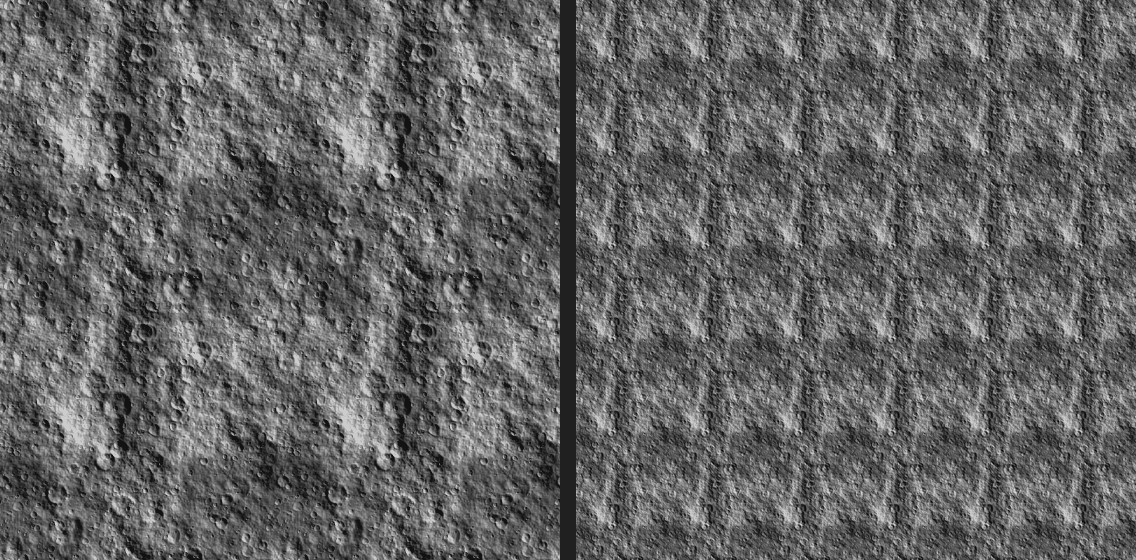
Left, the tile; right, the same tile 3 across and 3 down.
Write a Shadertoy shader that draws this texture.

```glsl
// Cratered grey moon ground, lit low from the upper right, in 2 x 2 equal tiles.
// A wrapping height field (layered noise plus cellular craters of four sizes)
// is shaded by its slope toward the light, over patchy light and dark soil.

const float REPEATS = 2.0;              // tiles across and down
const vec2  LIGHT_DIR = vec2(0.86, 0.51);
const float SLOPE_STEP = 0.004;         // sampling step, in tile widths
const float SLOPE_GAIN = 0.30;          // contrast of the relief
const float ROUGHNESS = 0.42;           // slope of each noise octave
const int   OCTAVES = 6;
const int   CRATER_LAYERS = 4;
const float CRATER_GRID = 6.0;          // cells across for the largest craters
const float CRATER_DENSITY = 0.62;
const float BOWL_DEPTH = 0.52;          // relative to the radius
const float RIM_HEIGHT = 0.13;
const float PEAK_HEIGHT = 0.24;
const float DARK_SOIL = 0.31;
const float LIGHT_SOIL = 0.46;
const float SHADOW_FLOOR = 0.07;
const float HIGHLIGHT_CEILING = 0.80;

vec3 hash3(vec3 p) {
    p = fract(p * vec3(0.1031, 0.1030, 0.0973));
    p += dot(p, p.yxz + 33.33);
    return fract((p.xxy + p.yxx) * p.zyx);
}

// Value noise that wraps after `period` cells.
float noise(vec2 p, float period, float seed) {
    p *= period;
    vec2 cell = floor(p), f = p - cell;
    f = f * f * f * (f * (f * 6.0 - 15.0) + 10.0);
    vec2 a = mod(cell, period), b = mod(cell + 1.0, period);
    return mix(mix(hash3(vec3(a, seed)).x, hash3(vec3(b.x, a.y, seed)).x, f.x),
               mix(hash3(vec3(a.x, b.y, seed)).x, hash3(vec3(b, seed)).x, f.x), f.y);
}

// Height of one crater at d radii from its centre.
float craterProfile(float d, float peak) {
    float rim = (d - 1.0) / 0.18;
    return -BOWL_DEPTH * (1.0 - smoothstep(0.3, 1.02, d))
         + RIM_HEIGHT * exp(-rim * rim)
         + peak * exp(-d * d * 30.0);
}

// One layer of craters, at most one in each jittered cell.
float craters(vec2 p, float grid, float seed) {
    vec2 q = p * grid, cell = floor(q);
    float height = 0.0;
    for (int y = -1; y <= 1; y++)
    for (int x = -1; x <= 1; x++) {
        vec2 neighbour = cell + vec2(x, y);
        vec2 id = mod(neighbour, grid);
        vec3 place = hash3(vec3(id, seed));
        vec3 kind = hash3(vec3(id, seed + 17.0));
        if (place.z > CRATER_DENSITY) continue;
        float radius = mix(0.19, 0.40, kind.x * kind.x);
        float freshness = mix(0.25, 1.0, kind.y * kind.y);
        float peak = PEAK_HEIGHT * step(0.055, radius / grid);
        float d = length(q - neighbour - place.xy) / radius;
        height += craterProfile(d, peak) * radius * freshness;
    }
    return height / grid;
}

float terrain(vec2 p, float roughness) {
    // Rolling to gritty ground
    float height = 0.0, frequency = 5.0;
    for (int i = 0; i < OCTAVES; i++) {
        height += noise(p, frequency, float(i) + 3.0) * roughness / frequency;
        frequency *= 2.0;
    }
    // Ragged crater outlines
    vec2 warp = vec2(noise(p, 32.0, 51.0), noise(p, 32.0, 52.0)) - 0.5;
    p += 0.009 * warp;
    float grid = CRATER_GRID;
    for (int i = 0; i < CRATER_LAYERS; i++) {
        height += craters(p, grid, float(i) * 7.0 + 61.0);
        grid = floor(grid * 1.85);
    }
    return height;
}

void mainImage(out vec4 fragColor, in vec2 fragCoord) {
    vec2 p = fract(fragCoord / iResolution.xy * REPEATS);

    // Smooth dark plains against rough pale highlands
    float patches = 0.6 * noise(p, 4.0, 31.0) + 0.25 * noise(p, 9.0, 32.0)
                  + 0.15 * noise(p, 24.0, 33.0);
    float highland = smoothstep(0.32, 0.66, patches);
    float soil = mix(DARK_SOIL, LIGHT_SOIL, highland);
    soil += 0.07 * (noise(p, 128.0, 34.0) - 0.5);
    float roughness = ROUGHNESS * mix(0.75, 1.15, highland);

    // Relief shading from the slope toward the light
    float drop = terrain(p, roughness) - terrain(p + LIGHT_DIR * SLOPE_STEP, roughness);
    float grey = soil + SLOPE_GAIN * drop / SLOPE_STEP;

    fragColor = vec4(vec3(clamp(grey, SHADOW_FLOOR, HIGHLIGHT_CEILING)), 1.0);
}
```
